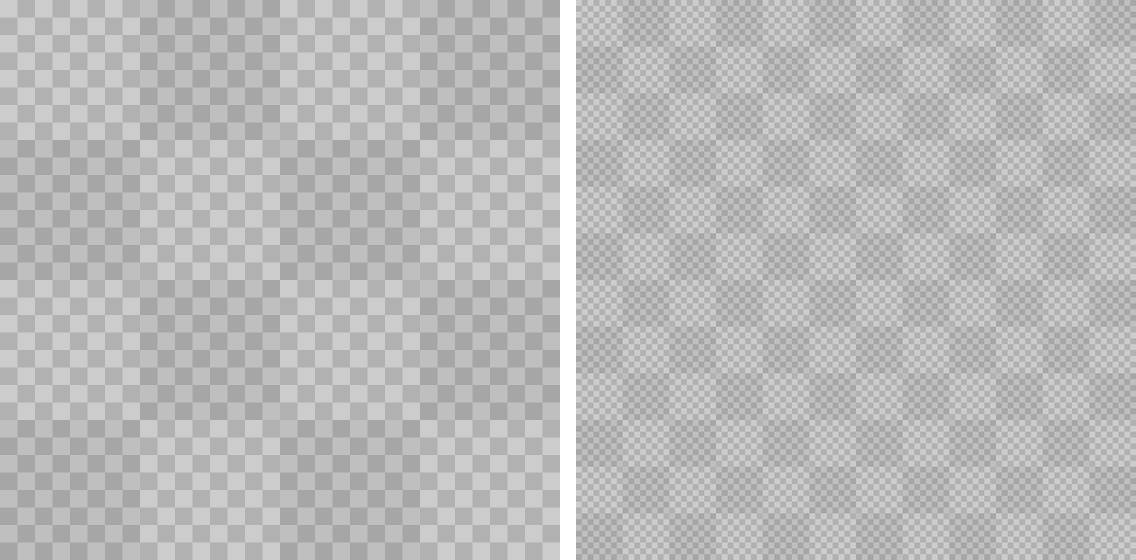
Left: one tile. Right: repeated 3 by 3.
A WebGL 2 fragment shader for this pattern:

```glsl
#version 300 es
precision highp float;
// Fine two-tone grey checkerboard, shaded by a coarser checkerboard on top.
// Each board is the product of two square waves, one per axis, with edges
// box-filtered over one pixel. Even counts make the tile wrap seamlessly.

uniform vec2 u_resolution;
out vec4 outColor;

const float FINE_CELLS = 32.0;    // small squares per side (even)
const float COARSE_CELLS = 4.0;   // large blocks per side (even)
const vec3 LIGHT_GREY = vec3(0.800);
const vec3 DARK_GREY = vec3(0.695);
const float BLOCK_SHADE = 0.9375; // brightness of the darker blocks

// Square wave per axis: +1 on even cells, -1 on odd cells, smoothed edges.
vec2 squareWave(vec2 cellPos, vec2 pixelSize) {
    vec2 edgeDistance = abs(mod(cellPos - 0.5, 2.0) - 1.0) - 0.5;
    return clamp(2.0 * edgeDistance / pixelSize, -1.0, 1.0);
}

// Checkerboard mask: 0 on the lower left cell, 1 on its neighbours.
float checker(vec2 uv, float cells) {
    vec2 wave = squareWave(uv * cells, cells / u_resolution);
    return 0.5 - 0.5 * wave.x * wave.y;
}

void main() {
    vec2 uv = gl_FragCoord.xy / u_resolution;

    // Small squares
    vec3 color = mix(DARK_GREY, LIGHT_GREY, checker(uv, FINE_CELLS));

    // Large block shading
    color *= mix(BLOCK_SHADE, 1.0, checker(uv, COARSE_CELLS));

    outColor = vec4(color, 1.0);
}
```
